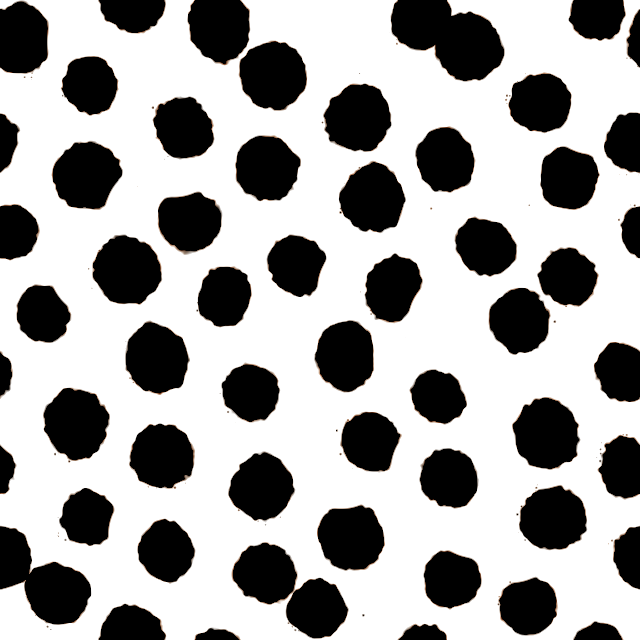
Reproduce this pattern procedurally as a Shadertoy shader.

```glsl
// Seamless scatter of ragged black ink dots with thin brown rims on white.

const float GRID = 7.0;                       // columns and rows of dots
const float SHEAR = -3.0;                     // rows climbed over the full width
const float SWAY = 0.45;                      // sideways bend of the columns
const vec2 JITTER = vec2(0.23, 0.18);         // wander inside a cell
const vec2 RADIUS = vec2(0.0435, 0.0530);     // smallest and largest dot
const float STRETCH = 0.08;                   // strongest elongation
const float LEAN = 0.31;                      // usual long axis, in turns
const float BITE_SHARE = 0.25;                // share of dots with a smooth bite
const float BITE_RADIUS = 0.08;
const vec3 LUMPS = vec3(0.0070, 0.0042, 0.0050); // coarse, middle, fine roughness
const vec3 LUMP_COUNT = vec3(22.0, 60.0, 128.0);
const float RIM_WIDTH = 0.0024;
const float RIM_GAMMA = 0.65;                 // below one lightens the rim
const vec3 RIM_TINT = vec3(-0.25, 0.0, 0.22); // bends grey towards brown
const float SPECK_GRID = 170.0;
const float SPECK_RADIUS = 0.0017;
const float SPECK_REACH = 0.012;              // how far dust flies off a dot
const vec2 SPECK_CHANCE = vec2(0.0003, 0.24); // open paper, dusty flank
const float TAU = 6.2831853;

// Integer hash: three random values from 0 to 1 for a wrapped cell.
vec3 hash3(vec2 cell, float seed) {
    uvec3 v = uvec3(vec3(cell, seed)) * 1664525u + 1013904223u;
    v.x += v.y * v.z; v.y += v.z * v.x; v.z += v.x * v.y;
    v ^= v >> 16u;
    v.x += v.y * v.z; v.y += v.z * v.x; v.z += v.x * v.y;
    return vec3(v >> 8u) / 16777216.0;
}

// Value noise from -0.5 to 0.5 that repeats after count cells.
float wrapNoise(vec2 uv, float count, float seed) {
    vec2 p = uv * count;
    vec2 i = floor(p), f = fract(p);
    f = f * f * (3.0 - 2.0 * f);
    vec2 a = mod(i, count), b = mod(i + 1.0, count);
    float low = mix(hash3(a, seed).x, hash3(vec2(b.x, a.y), seed).x, f.x);
    float high = mix(hash3(vec2(a.x, b.y), seed).x, hash3(b, seed).x, f.x);
    return mix(low, high, f.y) - 0.5;
}

float smoothMax(float a, float b, float k) {
    float h = max(k - abs(a - b), 0.0) / k;
    return max(a, b) + 0.25 * h * h * k;
}

vec2 direction(float angle) { return vec2(cos(angle), sin(angle)); }

// Signed distance to one dot, ragged except along its bite.
float dotDistance(vec2 rel, vec3 shape, vec3 bite, float rough) {
    float radius = mix(RADIUS.x, RADIUS.y, shape.x);
    vec2 axis = direction(TAU * (LEAN + 0.3 * (shape.y - 0.5)));
    vec2 q = vec2(dot(rel, axis), dot(rel, vec2(-axis.y, axis.x)));
    float squeeze = 1.0 + STRETCH * shape.z;
    float d = length(q * vec2(1.0 / squeeze, squeeze)) - radius + rough;
    if (bite.x < BITE_SHARE) {
        vec2 side = direction(TAU * (bite.y * 0.4 - 0.1));
        float depth = radius * mix(0.76, 0.94, bite.z);
        float cut = BITE_RADIUS - length(rel - side * (BITE_RADIUS + depth));
        d = smoothMax(d, cut, 0.006);
    }
    return d;
}

// Nearest dot on a sheared, swaying lattice: x is distance, y is dustiness.
vec2 dotField(vec2 uv, float rough) {
    vec2 p = uv * GRID;
    vec2 nearest = vec2(1.0, 0.0);
    for (int i = -1; i <= 1; i++) {
        float col = floor(p.x) + float(i);
        float lift = col * SHEAR / GRID;
        float turns = floor((col + 0.5) / GRID);
        for (int j = -1; j <= 1; j++) {
            float row = floor(p.y - lift) + float(j);
            vec2 id = vec2(col - turns * GRID, mod(row + turns * SHEAR, GRID));
            vec3 place = hash3(id, 11.0);
            vec2 center = vec2(col, row + lift) + 0.5;
            center.x += SWAY * sin(TAU * center.y / GRID);
            center += JITTER * sqrt(place.x) * direction(TAU * place.y);
            vec2 rel = (p - center) / GRID;
            float d = dotDistance(rel, hash3(id, 12.0), hash3(id, 13.0), rough);
            if (d < nearest.x) {
                vec3 dust = hash3(id, 14.0);
                vec2 flank = direction(TAU * (0.4 + 0.4 * dust.x));
                float facing = dot(rel, flank) / max(length(rel), 0.001);
                nearest = vec2(d, step(0.5, dust.y) * smoothstep(0.4, 0.9, facing));
            }
        }
    }
    return nearest;
}

// Distance to tiny ink specks, denser where chance is high.
float speckDistance(vec2 uv, float chance) {
    vec2 p = uv * SPECK_GRID;
    vec3 h = hash3(mod(floor(p), SPECK_GRID), 21.0);
    float size = sqrt(clamp(1.0 - h.x / chance, 0.0, 1.0));
    vec2 rel = fract(p) - 0.5 - 0.3 * (h.yz - 0.5);
    return length(rel) / SPECK_GRID - mix(-RIM_WIDTH, SPECK_RADIUS, size);
}

void mainImage(out vec4 fragColor, in vec2 fragCoord) {
    vec2 uv = fragCoord / iResolution.xy;
    // Ragged outline
    float rough = LUMPS.x * wrapNoise(uv, LUMP_COUNT.x, 1.0)
                + LUMPS.y * wrapNoise(uv, LUMP_COUNT.y, 2.0)
                + LUMPS.z * wrapNoise(uv, LUMP_COUNT.z, 3.0);
    vec2 field = dotField(uv, rough);
    // Dust beside some dots
    float dust = field.y * (1.0 - smoothstep(0.0, SPECK_REACH, field.x));
    float d = min(field.x, speckDistance(uv, mix(SPECK_CHANCE.x, SPECK_CHANCE.y, dust)));
    // Black through brown to white
    float width = max(RIM_WIDTH, 1.2 / iResolution.y);
    float tone = pow(clamp(d / width + 0.5, 0.0, 1.0), RIM_GAMMA);
    float warmth = 1.0 + 1.6 * wrapNoise(uv, LUMP_COUNT.y, 4.0);
    fragColor = vec4(pow(vec3(tone), 1.0 + warmth * RIM_TINT), 1.0);
}
```
